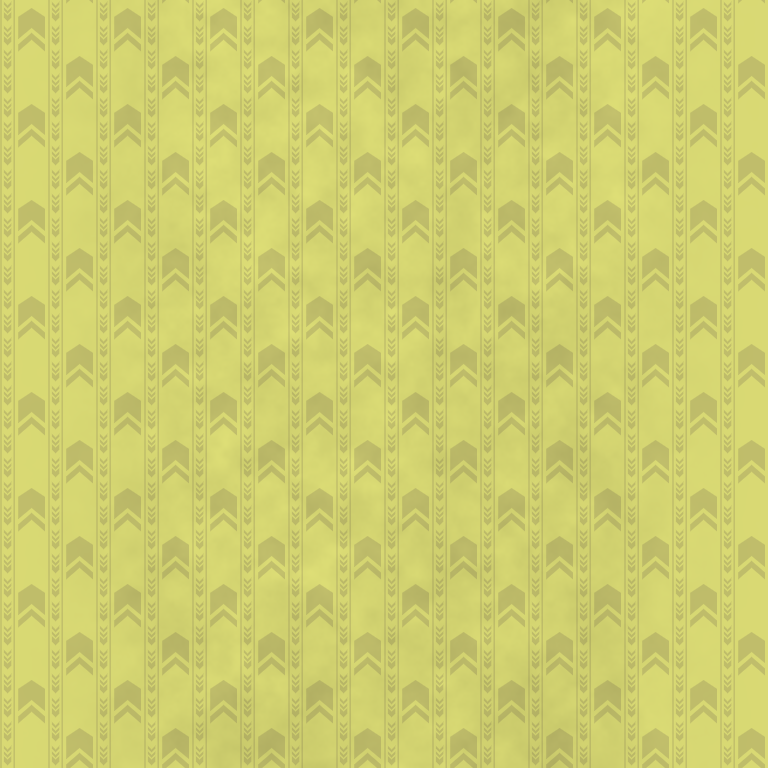
Reproduce this pattern procedurally as a Shadertoy shader.

```glsl
// Tone-on-tone wallpaper: 16 columns of staggered upward arrows, parted by
// ruled bands of small downward chevrons. Shapes are sloped-edge distance
// fields in folded cells; value noise adds soft mottling away from the sides.

float hash(vec2 p) {
    vec3 q = fract(vec3(p.xyx) * 0.1031);
    q += dot(q, q.yzx + 33.33);
    return fract((q.x + q.y) * q.z);
}

float noise(vec2 p) {
    vec2 i = floor(p), f = fract(p);
    f = f * f * (3.0 - 2.0 * f);
    return mix(mix(hash(i), hash(i + vec2(1, 0)), f.x),
               mix(hash(i + vec2(0, 1)), hash(i + vec2(1, 1)), f.x), f.y);
}

float fbm(vec2 p) {
    float sum = 0.0, amp = 0.5;
    for (int i = 0; i < 4; i++) {
        sum += amp * noise(p);
        p = p * 2.03 + 17.1;
        amp *= 0.5;
    }
    return sum / 0.9375;
}

// Mirrored shape; each edge holds its height on the axis and its slope
float arrow(vec2 p, float halfWidth, vec2 top, vec2 bottom) {
    float x = abs(p.x);
    float upper = top.x + top.y * x - p.y;
    float lower = p.y - bottom.x - bottom.y * x;
    return max(x - halfWidth, max(upper, lower) * 0.76);
}

// Solid arrow with a separate chevron beneath it
float largeMotif(vec2 p) {
    float body = arrow(p, 13.4, vec2(0.0, 0.66), vec2(20.0, 0.83));
    float chevron = arrow(p, 13.4, vec2(24.8, 0.87), vec2(31.8, 0.87));
    return min(body, chevron);
}

// Two thin chevrons above a solid point, all facing down
float smallMotif(vec2 p) {
    float d = arrow(p, 3.7, vec2(15.5, -0.9), vec2(21.3, -1.0));
    for (int i = 0; i < 2; i++) {
        float y = 5.5 * float(i);
        d = min(d, arrow(p, 3.7, vec2(5.5 + y, -1.0), vec2(8.3 + y, -1.0)));
    }
    return d;
}

void mainImage(out vec4 fragColor, in vec2 fragCoord) {
    vec2 uv = fragCoord / iResolution.xy;
    // 768 units per side with y downward: columns are 48 wide, arrows 96 apart
    vec2 p = vec2(uv.x, 1.0 - uv.y) * 768.0;
    float pixel = 768.0 / iResolution.y;

    // Large arrows, shifted by half a repeat in every other column
    float column = floor((p.x - 7.6) / 48.0);
    vec2 cell = vec2(mod(p.x - 7.6, 48.0) - 24.0,
                     mod(p.y - 8.0 - 48.0 * mod(column, 2.0), 96.0));
    float d = largeMotif(cell);

    // Chevron bands and the pair of rules beside them
    float bandX = mod(p.x - 7.6 + 24.0, 48.0) - 24.0;
    d = min(d, smallMotif(vec2(bandX, mod(p.y, 24.0))));
    d = min(d, abs(abs(bandX) - 6.6) - 0.7);
    float ink = clamp(0.5 - d / pixel, 0.0, 1.0);

    // Fine mottling and broad stains, fading toward the left and right edges
    float inner = smoothstep(0.0, 0.28, uv.x) * smoothstep(1.0, 0.72, uv.x);
    float mottle = fbm(p / 22.0) - 0.5;
    float stain = fbm(p / vec2(75.0, 190.0) + 5.0) - 0.5;
    float shade = 1.0 + inner * (0.09 * mottle + 0.08 * stain - 0.018);
    shade -= 0.015 * inner * (1.0 - uv.y);

    vec3 ground = vec3(0.85, 0.852, 0.453);
    vec3 motif = vec3(0.752, 0.742, 0.418);
    fragColor = vec4(mix(ground, motif, ink) * shade, 1.0);
}
```
